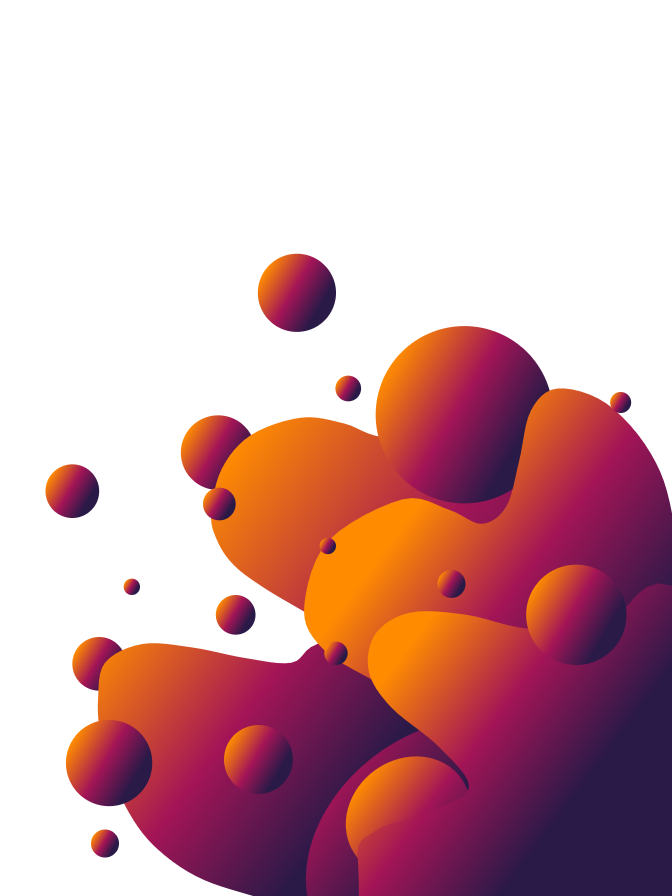
Write a Shadertoy shader that draws this background.

```glsl
// Draws glossy orange-to-indigo blobs and floating orbs on white paper.
#define CANVAS_H 768.0
#define PAPER vec3(1.0)
#define ORANGE vec3(1.0, 0.55, 0.0)
#define CRIMSON vec3(0.64, 0.08, 0.34)
#define INDIGO vec3(0.16, 0.10, 0.28)
#define LIGHT_DIR vec2(0.8, 0.6)
#define ORB_DIR vec2(0.86, 0.51)
#define KNOTS 16
#define STEPS 6
#define ORBS 14

// Three-colour ramp with stops at x, y and z
vec3 ramp(float s, vec3 stops) {
    float warm = clamp((s - stops.x) / (stops.y - stops.x), 0.0, 1.0);
    float cool = clamp((s - stops.y) / (stops.z - stops.y), 0.0, 1.0);
    return mix(mix(ORANGE, CRIMSON, warm), INDIGO, cool);
}

// Catmull-Rom point between b and c
vec2 spline(vec2 a, vec2 b, vec2 c, vec2 d, float t) {
    return b + 0.5 * t * (c - a + t * (2.0 * a - 5.0 * b + 4.0 * c - d
        + t * (3.0 * (b - c) + d - a)));
}

// Signed distance to a closed spline through the knots
float blobDistance(vec2 p, vec2 knots[KNOTS]) {
    float nearest = 1e9, side = 1.0;
    for (int i = 0; i < KNOTS; i++) {
        vec2 a = knots[(i + KNOTS - 1) % KNOTS], b = knots[i];
        vec2 c = knots[(i + 1) % KNOTS], d = knots[(i + 2) % KNOTS];
        vec2 start = b;
        for (int j = 1; j <= STEPS; j++) {
            vec2 end = j == STEPS ? c : spline(a, b, c, d, float(j) / float(STEPS));
            vec2 edge = end - start, w = p - start;
            vec2 gap = w - edge * clamp(dot(w, edge) / dot(edge, edge), 0.0, 1.0);
            nearest = min(nearest, dot(gap, gap));
            if ((start.y > p.y) != (end.y > p.y)
                && p.x < start.x + edge.x * (p.y - start.y) / edge.y) side = -side;
            start = end;
        }
    }
    return side * sqrt(nearest);
}

// Approximate distance to an ellipse tilted along the light
float ellipseDistance(vec2 p, vec2 center, vec2 radii) {
    vec2 q = p - center;
    q = vec2(dot(q, vec2(LIGHT_DIR.x, -LIGHT_DIR.y)), dot(q, LIGHT_DIR.yx));
    return (length(q / radii) - 1.0) * min(radii.x, radii.y);
}

// Lay a shape over the colour with a smooth edge one pixel wide
void paint(inout vec3 color, vec3 ink, float dist) {
    color = mix(color, ink, clamp(0.5 - dist * iResolution.y / CANVAS_H, 0.0, 1.0));
}

void paintOrb(inout vec3 color, vec2 p, vec3 orb) {
    vec2 q = p - orb.xy;
    vec3 ink = ramp(dot(q, ORB_DIR) / orb.z, vec3(-1.0, -0.1, 0.7));
    paint(color, ink, length(q) - orb.z);
}

void mainImage(out vec4 fragColor, in vec2 fragCoord) {
    // Design space: y runs down from the top edge
    vec2 p = vec2(fragCoord.x, iResolution.y - fragCoord.y) * CANVAS_H / iResolution.y;
    float s = dot(p, LIGHT_DIR);
    vec3 color = PAPER;

    // Orbs tucked behind the blobs
    paintOrb(color, p, vec3(187, 388, 32));
    paintOrb(color, p, vec3(85, 569, 23));

    // Upper left blob and the large orb resting on it
    vec2 upper[KNOTS] = vec2[KNOTS](
        vec2(181, 440), vec2(190, 402), vec2(215, 373), vec2(258, 358),
        vec2(295, 363), vec2(330, 375), vec2(400, 375), vec2(460, 390),
        vec2(480, 430), vec2(470, 480), vec2(420, 540), vec2(340, 570),
        vec2(262, 525), vec2(225, 503), vec2(200, 484), vec2(186, 463));
    paint(color, ramp(s, vec3(390, 575, 760)), blobDistance(p, upper));
    paintOrb(color, p, vec3(398, 355.5, 76));

    // Lower left blob
    vec2 lower[KNOTS] = vec2[KNOTS](
        vec2(84, 600), vec2(90, 568), vec2(122, 552), vec2(165, 555),
        vec2(210, 564), vec2(250, 568), vec2(272, 552), vec2(330, 540),
        vec2(400, 620), vec2(300, 790), vec2(217, 768), vec2(168, 751),
        vec2(131, 724), vec2(108, 692), vec2(93, 655), vec2(86, 630));
    paint(color, ramp(s, vec3(395, 535, 655)), blobDistance(p, lower));

    // Middle blob with the tall right lobe
    vec2 middle[KNOTS] = vec2[KNOTS](
        vec2(445, 395), vec2(455, 352), vec2(478, 333), vec2(520, 346),
        vec2(558, 389), vec2(577, 445), vec2(590, 560), vec2(440, 640),
        vec2(316, 581), vec2(272, 551), vec2(261, 517), vec2(282, 463),
        vec2(345, 428), vec2(385, 437), vec2(413, 449), vec2(434, 434));
    paint(color, ramp(s, vec3(546, 655, 770)), blobDistance(p, middle));

    // Two tilted ovals at the bottom
    paint(color, ramp(s, vec3(540, 635, 725)), ellipseDistance(p, vec2(380, 725), vec2(128, 97)));
    paint(color, ramp(s, vec3(650, 708, 765)), ellipseDistance(p, vec2(350, 700), vec2(56, 49)));

    // Front blob filling the lower right corner
    vec2 front[KNOTS] = vec2[KNOTS](
        vec2(316, 575), vec2(322, 543), vec2(352, 525), vec2(400, 527),
        vec2(455, 539), vec2(520, 533), vec2(577, 502), vec2(700, 600),
        vec2(560, 1000), vec2(340, 860), vec2(307, 742), vec2(322, 712),
        vec2(368, 696), vec2(402, 675), vec2(376, 640), vec2(335, 606));
    paint(color, ramp(s, vec3(612, 710, 805)), blobDistance(p, front));

    // Free-floating orbs: centre and radius
    vec3 orbs[ORBS] = vec3[ORBS](
        vec3(254.5, 251, 33.5), vec3(298.5, 333, 11), vec3(532, 345, 9), vec3(62, 421, 23),
        vec3(188, 432, 14), vec3(281, 468, 7), vec3(387, 500.5, 12), vec3(113, 503, 7),
        vec3(202, 527, 17), vec3(288, 560, 10), vec3(494, 527, 43), vec3(93.5, 654, 37),
        vec3(221.5, 651, 29.5), vec3(90, 723, 12));
    for (int i = 0; i < ORBS; i++) paintOrb(color, p, orbs[i]);

    fragColor = vec4(color, 1.0);
}
```
